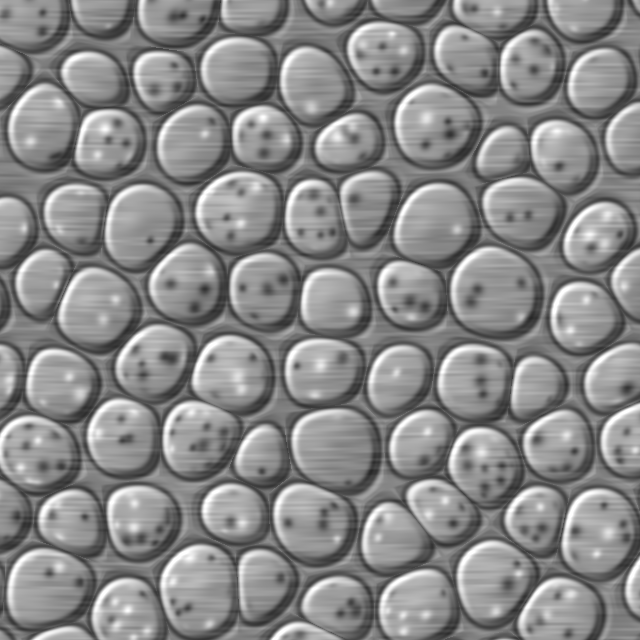
Write a WebGL 1 fragment shader that draws this texture.

```glsl
precision highp float;
uniform vec2 u_resolution;

// Layout, in lattice units
const float CELLS_ACROSS = 8.4;
const float JITTER = 0.52;
const float SIZE_SPREAD = 0.27;
const float ROUNDNESS = 9.0;
const float BASE_RADIUS = 0.52;
const float GRAINS_PER_CELL = 4.2;
const float STREAK_ROWS = 230.0;

// Tones
const vec2 LIGHT = vec2(-0.75, 0.66);
const float MEDIUM_GRAY = 0.51;
const float BODY_GRAY = 0.605;
const float RIM_LIGHT = 0.37;
const float RIM_DARK = 0.32;
const float CONTOUR_DARK = 0.23;
const float HALO = 0.12;
const float GRAIN_CONTRAST = 0.27;
const float STREAK_CONTRAST = 0.035;

const float TAU = 6.2831853;

float hash(vec2 p) {
  vec3 q = fract(p.xyx * vec3(0.1031, 0.1030, 0.0973));
  q += dot(q, q.yzx + 33.33);
  return fract((q.x + q.y) * q.z);
}

vec2 hash2(vec2 p) {
  return vec2(hash(p + 17.3), hash(p + 71.9));
}

float band(float x, float width) {
  return exp(-x * x / (width * width));
}

// Staggered, jittered cell centre (xy) with its size (z)
vec3 seed(vec2 id) {
  vec2 stagger = vec2(0.5 * mod(id.y, 2.0), 0.0);
  return vec3(id + 0.5 + stagger + JITTER * (hash2(id) - 0.5), hash(id + 5.7));
}

float power(vec2 p, vec3 s) {
  vec2 d = p - s.xy;
  return dot(d, d) - SIZE_SPREAD * s.z;
}

// Spot with one lit and one shaded flank
float relief(vec2 d, float radius, float tone, float slope) {
  vec2 q = d / radius;
  return (tone + slope * dot(q, LIGHT)) * exp(-dot(q, q));
}

// Cellular scatter of dark and bright grains
float grains(vec2 p, float density) {
  vec2 tile = floor(p);
  float sum = 0.0;
  for (int j = -1; j <= 1; j++) {
    for (int i = -1; i <= 1; i++) {
      vec2 id = tile + vec2(float(i), float(j));
      vec2 center = id + 0.15 + 0.7 * hash2(id + 31.0);
      float radius = mix(0.23, 0.42, hash(id + 47.0));
      float tone = hash(id + 59.0) < 0.63 ? -1.0 : 0.85;
      float present = step(hash(id + 83.0), density);
      sum += present * relief(p - center, radius, tone, 0.7);
    }
  }
  return sum;
}

// Layered sines with a random phase for each scan row
float streakRow(float row, float x) {
  float phase = TAU * hash(vec2(row, 3.0));
  return sin(19.0 * x + phase) + 0.6 * sin(47.0 * x + 2.7 * phase);
}

float streaks(vec2 uv) {
  float y = uv.y * STREAK_ROWS + 0.8 * sin(5.0 * uv.x);
  float row = floor(y);
  return mix(streakRow(row, uv.x), streakRow(row + 1.0, uv.x),
             smoothstep(0.0, 1.0, y - row));
}

void main() {
  vec2 uv = gl_FragCoord.xy / u_resolution.y;
  vec2 p = uv * CELLS_ACROSS + 20.0;
  p += 0.035 * sin(p.yx * 2.3 + vec2(0.0, 1.7));
  vec2 base = floor(p);

  // Owning cell
  vec3 cell = vec3(0.0);
  float nearest = 1e3;
  for (int j = -2; j <= 2; j++) {
    for (int i = -2; i <= 2; i++) {
      vec3 s = seed(base + vec2(float(i), float(j)));
      float d = power(p, s);
      if (d < nearest) { nearest = d; cell = s; }
    }
  }

  // Rounded outline: soft minimum of a disc and the borders to neighbours
  vec2 local = p - cell.xy;
  float reach = length(local);
  float weight = exp(-ROUNDNESS * (BASE_RADIUS + 0.16 * cell.z - reach));
  float total = weight;
  vec2 outward = weight * local / max(reach, 0.001);
  float border = 1.0;
  for (int j = -2; j <= 2; j++) {
    for (int i = -2; i <= 2; i++) {
      vec3 s = seed(base + vec2(float(i), float(j)));
      vec2 toward = s.xy - cell.xy;
      float span = length(toward);
      if (span > 0.001) {
        float edge = (power(p, s) - nearest) / (2.0 * span);
        weight = exp(-ROUNDNESS * edge);
        total += weight;
        outward += weight * toward / span;
        border = min(border, edge);
      }
    }
  }
  float depth = -log(total) / ROUNDNESS + 0.012;
  float facing = dot(outward / total, LIGHT) * smoothstep(0.0, 0.04, border);

  // Body, lit rim, dark contour and outer halo
  float body = smoothstep(-0.025, 0.03, depth);
  float core = smoothstep(0.05, 0.13, depth);
  vec2 trait = hash2(cell.xy * 37.0);
  float gray = mix(MEDIUM_GRAY, BODY_GRAY + 0.06 * (trait.x - 0.5), body);
  gray += 0.16 * dot(local, LIGHT) * body;
  gray += facing * (facing > 0.0 ? RIM_LIGHT : RIM_DARK) * band(depth - 0.04, 0.045);
  gray -= CONTOUR_DARK * band(depth + 0.027, 0.036);
  gray -= HALO * facing * band(depth + 0.1, 0.04);

  // Vacuole and grains
  vec2 offset = 0.2 * (trait - 0.5);
  float vacuole = relief(local - offset, 0.2, 0.25, 0.9);
  gray += core * 0.13 * trait.y * vacuole;
  gray += core * GRAIN_CONTRAST * grains(p * GRAINS_PER_CELL, mix(0.12, 0.72, trait.x));

  // Soft mottling and scan streaks
  gray += 0.018 * sin(p.x * 7.1 + 2.0 * sin(p.y * 5.3)) * sin(p.y * 8.7 + sin(p.x * 4.1));
  gray += STREAK_CONTRAST * streaks(uv);

  gl_FragColor = vec4(vec3(clamp(gray, 0.0, 1.0)), 1.0);
}
```
